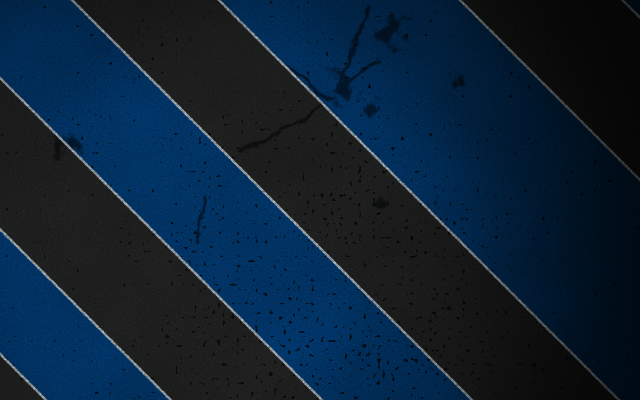
Give the GLSL for this pattern, as a Shadertoy shader.

```glsl
// Worn diagonal stripes in blue and charcoal, split by thin pale lines under uneven light.

const vec3 BLUE = vec3(0.004, 0.198, 0.388);
const vec3 CHARCOAL = vec3(0.118, 0.120, 0.120);
const vec3 LINE_COLOR = vec3(0.60, 0.63, 0.65);
const vec3 SOOT = vec3(0.012, 0.016, 0.022);

const float LINE_HALF_WIDTH = 0.0030;
const vec2 LIGHT_CENTER = vec2(0.60, 0.42);
const float LIGHT_MIN = 0.18;
const float SPECK_SCALE = 85.0;
const float GRAIN_SCALE = 190.0;
const float GRAIN_AMOUNT = 0.20;

// Stripe borders, measured as x + y in canvas heights
const int EDGE_COUNT = 7;
const float EDGES[EDGE_COUNT] = float[](0.115, 0.427, 0.805, 1.180, 1.547, 2.150, 2.556);

// Cracks: start xy, end xy
const int CRACK_COUNT = 5;
const vec4 CRACKS[CRACK_COUNT] = vec4[](
    vec4(0.917, 0.980, 0.844, 0.770), vec4(0.802, 0.733, 0.604, 0.615),
    vec4(0.517, 0.510, 0.490, 0.396), vec4(0.820, 0.750, 0.720, 0.833),
    vec4(0.950, 0.850, 0.844, 0.770));

// Stains: center xy, radius
const int STAIN_COUNT = 7;
const vec3 STAINS[STAIN_COUNT] = vec3[](
    vec3(0.854, 0.780, 0.060), vec3(0.950, 0.485, 0.030), vec3(1.094, 0.496, 0.022),
    vec3(0.930, 0.730, 0.035), vec3(1.146, 0.790, 0.022), vec3(0.970, 0.920, 0.060),
    vec3(0.170, 0.640, 0.050));

vec2 hashGradient(vec2 cell) {
    vec3 h = fract(cell.xyx * vec3(0.1031, 0.1030, 0.0973));
    h += dot(h, h.yzx + 33.33);
    float angle = 6.2832 * fract((h.x + h.y) * h.z);
    return vec2(cos(angle), sin(angle));
}

float gradientNoise(vec2 p) {
    vec2 i = floor(p), f = fract(p);
    vec2 u = f * f * f * (f * (f * 6.0 - 15.0) + 10.0);
    vec2 e = vec2(0.0, 1.0);
    float a = dot(hashGradient(i), f);
    float b = dot(hashGradient(i + e.yx), f - e.yx);
    float c = dot(hashGradient(i + e.xy), f - e.xy);
    float d = dot(hashGradient(i + e.yy), f - e.yy);
    return mix(mix(a, b, u.x), mix(c, d, u.x), u.y);
}

float fbm(vec2 p) {
    float sum = 0.0, amplitude = 0.6;
    for (int i = 0; i < 4; i++) {
        sum += amplitude * gradientNoise(p);
        p = mat2(1.6, 1.2, -1.2, 1.6) * p + 7.3;
        amplitude *= 0.5;
    }
    return sum;
}

float segmentDistance(vec2 p, vec2 a, vec2 b) {
    vec2 ap = p - a, ab = b - a;
    return length(ap - ab * clamp(dot(ap, ab) / dot(ab, ab), 0.0, 1.0));
}

// Broad pool of light, falling off fastest to the right
float lightAt(vec2 p) {
    vec2 d = p - LIGHT_CENTER;
    d *= vec2(d.x < 0.0 ? 0.5 : 0.9, d.y < 0.0 ? 0.65 : 0.8);
    return mix(1.0, LIGHT_MIN, smoothstep(0.2, 1.0, length(d)));
}

// Cracks and blotches with ragged outlines
float damageAt(vec2 p) {
    vec2 ragged = p + 0.03 * vec2(fbm(p * 14.0), fbm(p * 14.0 + 31.0));
    float breakup = fbm(p * 32.0 + 5.0);
    float damage = 0.0;
    for (int i = 0; i < CRACK_COUNT; i++) {
        float d = segmentDistance(ragged, CRACKS[i].xy, CRACKS[i].zw);
        damage = max(damage, 0.6 * (1.0 - smoothstep(0.001, 0.008 + 0.008 * breakup, d)));
    }
    for (int i = 0; i < STAIN_COUNT; i++) {
        float d = length(ragged - STAINS[i].xy) / STAINS[i].z;
        damage = max(damage, 0.6 * smoothstep(0.0, 0.7, 0.75 - d + 1.5 * breakup));
    }
    return damage;
}

// Fine pits, denser in the lower middle
float specksAt(vec2 p) {
    float density = 0.12 * (1.0 - smoothstep(0.1, 0.75, length(p - vec2(0.85, 0.2))));
    float threshold = 0.43 - density - 0.18 * fbm(p * 5.0 + 12.0);
    return smoothstep(threshold, threshold + 0.14, gradientNoise(p * SPECK_SCALE));
}

void mainImage(out vec4 fragColor, in vec2 fragCoord) {
    vec2 p = fragCoord / iResolution.y;
    float pixel = 1.0 / iResolution.y;
    float grain = gradientNoise(p * GRAIN_SCALE + 0.37);

    // Stripes alternate at each border
    float blueness = 0.0, line = 0.0;
    float halfWidth = LINE_HALF_WIDTH * (1.0 + 0.35 * gradientNoise(p * 110.0));
    for (int i = 0; i < EDGE_COUNT; i++) {
        float d = (p.x + p.y - EDGES[i]) * 0.7071;
        blueness = mix(blueness, 1.0 - blueness, smoothstep(-pixel, pixel, d));
        line = max(line, 1.0 - smoothstep(halfWidth - 0.6 * pixel, halfWidth + 0.6 * pixel, abs(d)));
    }

    // Painted surface with mottling, grain and wear
    float light = lightAt(p);
    vec3 color = mix(CHARCOAL, BLUE, blueness) * light;
    color *= 1.0 + 0.20 * fbm(p * 4.0) + GRAIN_AMOUNT * grain;
    color = mix(color, SOOT * light, max(damageAt(p), 0.8 * specksAt(p)));

    // Pale lines, slightly chipped
    vec3 lineColor = LINE_COLOR * pow(light, 0.7) * (1.0 + 0.5 * grain);
    color = mix(color, lineColor, line * 0.92);
    fragColor = vec4(clamp(color, 0.0, 1.0), 1.0);
}
```
